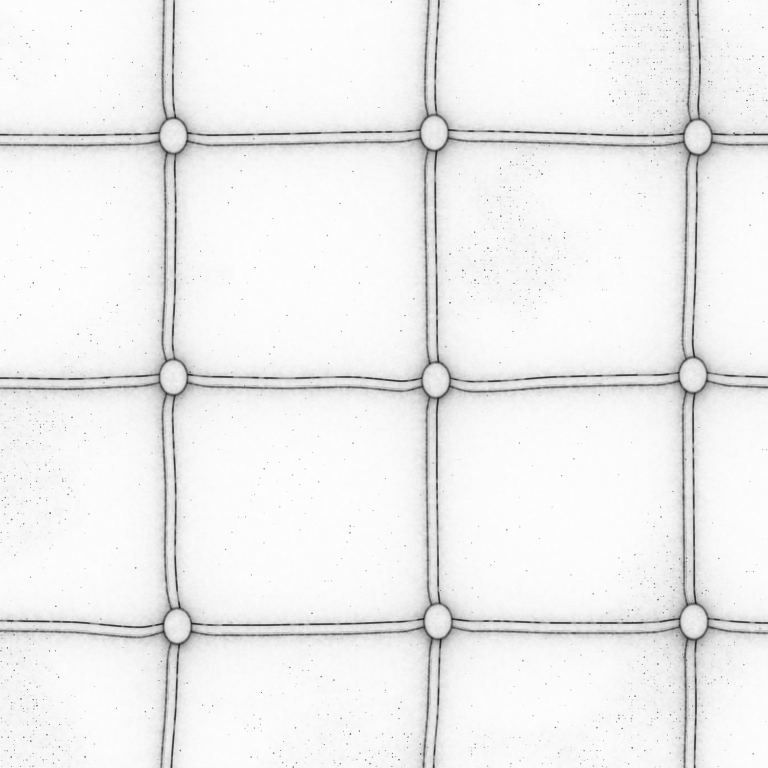
Write a WebGL 2 fragment shader that draws this texture map.

```glsl
#version 300 es
precision highp float;

#define PITCH vec2(0.3405, 0.318)
#define ORIGIN vec2(0.2263, 0.189)
#define JITTER 0.010
#define KNOT_RADIUS vec2(0.0182, 0.0232)
#define CORD_HALF 0.0066
#define CORD_SAG 0.0062
#define CREASE_DARK 0.72
#define HALO_DARK 0.19
#define SPECK_GRID 240.0
#define SPECK_AMOUNT 0.22
#define PAPER 0.993

uniform vec2 u_resolution;
out vec4 fragColor;

float hash(vec2 p) {
    return fract(sin(dot(p, vec2(127.1, 311.7))) * 43758.5453);
}

float noise(vec2 p) {
    vec2 i = floor(p), f = fract(p);
    f = f * f * (3.0 - 2.0 * f);
    return mix(mix(hash(i), hash(i + vec2(1, 0)), f.x),
               mix(hash(i + vec2(0, 1)), hash(i + vec2(1, 1)), f.x), f.y);
}

float fbm(vec2 p) {
    float sum = 0.0, amp = 0.5;
    for (int i = 0; i < 4; i++) {
        sum += amp * noise(p);
        p = p * 2.1 + 13.7;
        amp *= 0.5;
    }
    return sum;
}

vec2 knotCenter(vec2 id) {
    vec2 wobble = vec2(hash(id + 3.1), hash(id + 8.6)) - 0.5;
    return ORIGIN + PITCH * id + JITTER * wobble;
}

float stroke(float d, float halfWidth, float aa) {
    return 1.0 - smoothstep(halfWidth - aa, halfWidth + aa, abs(d));
}

// Light left by a corded seam from a to b; x runs along it
float seam(vec2 p, vec2 a, vec2 b, float grain, float aa) {
    float t = clamp((p.x - a.x) / (b.x - a.x), 0.0, 1.0);
    float slack = smoothstep(0.0, 0.45, sin(3.14159 * t));
    float seed = a.y * 57.0;
    float bend = (noise(vec2(p.x * 11.0, seed)) - 0.5) * 0.006;
    float d = p.y - mix(a.y, b.y, smoothstep(0.0, 1.0, t)) + slack * (CORD_SAG + bend);
    float halfWidth = CORD_HALF * mix(0.72, 1.0, slack);

    // Soft shade beside the cord, heavier near its ends
    float gap = max(abs(d) - halfWidth, 0.0);
    float halo = HALO_DARK * exp(-gap / 0.006) + 0.045 * exp(-gap / 0.028);
    halo *= mix(1.5, 0.85, slack) * (0.55 + 0.9 * grain) * (d < 0.0 ? 1.1 : 0.85);
    float inside = 1.0 - smoothstep(-aa, aa, abs(d) - halfWidth);
    float roundness = pow(min(abs(d) / halfWidth, 1.0), 3.0);
    float shade = mix(halo, 0.05 + 0.17 * roundness + 0.07 * grain, inside);

    // Broken sharp crease on one side, softer fold on the other
    float breaks = smoothstep(0.12, 0.6, noise(vec2(p.x * 150.0, seed)));
    float crease = stroke(d - halfWidth, 0.0011, aa) * mix(0.4, 1.0, breaks);
    float fold = stroke(d + halfWidth, 0.0012, aa * 1.4) * (0.3 + 0.35 * grain);
    float inner = stroke(d + halfWidth * 0.55, 0.0005, aa) * 0.16 * breaks;
    return (1.0 - shade) * (1.0 - CREASE_DARK * crease) * (1.0 - fold) * (1.0 - inner);
}

// Scattered pits, dense only in worn patches
float specks(vec2 p, float wear, float aa) {
    vec2 g = p * SPECK_GRID, cell = floor(g);
    vec2 spot = 0.3 + 0.4 * vec2(hash(cell + 1.7), hash(cell + 5.3));
    float radius = mix(0.12, 0.3, hash(cell + 9.2));
    float dotMask = stroke(length(g - cell - spot), radius, aa * SPECK_GRID * 0.6);
    float present = step(hash(cell), 0.004 + SPECK_AMOUNT * wear);
    return dotMask * present * mix(0.08, 0.5, pow(hash(cell + 4.4), 2.0));
}

void main() {
    vec2 p = gl_FragCoord.xy / u_resolution;
    float aa = 0.75 / min(u_resolution.x, u_resolution.y);
    float grain = noise(p * 370.0) * 0.6 + noise(p * 170.0) * 0.4;

    // Worn leather ground
    float wear = smoothstep(0.46, 0.72, fbm(p * 4.5 + 2.0));
    float light = PAPER - 0.018 * wear - 0.035 * grain * grain * (0.35 + wear);
    light *= 1.0 - specks(p, wear, aa);

    // Horizontal and vertical seams
    vec2 grid = (p - ORIGIN) / PITCH;
    vec2 low = floor(grid), near = floor(grid + 0.5);
    vec2 rowId = vec2(low.x, near.y), columnId = vec2(near.x, low.y);
    light *= seam(p, knotCenter(rowId), knotCenter(rowId + vec2(1, 0)), grain, aa);
    light *= seam(p.yx, knotCenter(columnId).yx, knotCenter(columnId + vec2(0, 1)).yx, grain, aa);

    // Oval button with contact shadow and dark rim
    vec2 q = p - knotCenter(near);
    float r = length(q / KNOT_RADIUS);
    float d = (r - 1.0) * KNOT_RADIUS.x;
    float lean = 0.85 - 0.25 * q.y / KNOT_RADIUS.y / max(r, 0.3);
    light *= 1.0 - (0.34 * exp(-max(d, 0.0) / 0.0045) + 0.05 * exp(-max(d, 0.0) / 0.02)) * lean;
    float button = 0.965 - 0.2 * pow(min(r, 1.0), 5.0) - 0.09 * grain;
    light = mix(light, button, 1.0 - smoothstep(-aa, aa, d));
    light *= 1.0 - stroke(d, 0.0012, aa * 1.3) * (0.3 + 0.25 * grain);

    fragColor = vec4(vec3(clamp(light, 0.0, 1.0)), 1.0);
}
```
